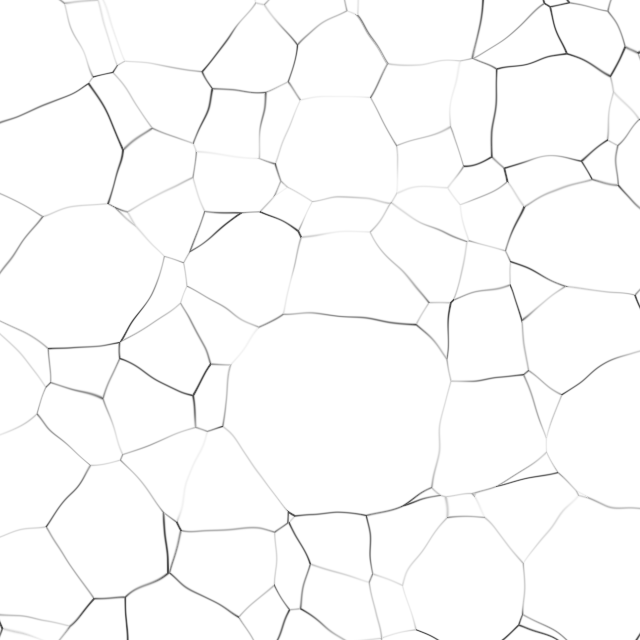
Give the GLSL for this pattern, as a WebGL 1 fragment shader.

```glsl
precision highp float;
// Thin grey boundaries between irregular crystal grains on white.
// Grains are cells of a weighted Voronoi (power) diagram over a jittered
// grid, gently warped; each boundary has its own strength and fades along it.

uniform vec2 u_resolution;

float hash(vec2 p) {
  return fract(sin(dot(p, vec2(127.1, 311.7))) * 43758.5453);
}

float noise(vec2 p) {
  vec2 i = floor(p), f = fract(p);
  f = f * f * (3.0 - 2.0 * f);
  return mix(mix(hash(i), hash(i + vec2(1.0, 0.0)), f.x),
             mix(hash(i + vec2(0.0, 1.0)), hash(i + vec2(1.0, 1.0)), f.x), f.y);
}

vec2 warp(vec2 p) {
  return vec2(noise(p), noise(p + 37.3)) - 0.5;
}

// Seed position in xy, squared grain radius in z; one grain dominates.
vec3 grainSeed(vec2 id) {
  vec2 jitter = vec2(hash(id + 3.7), hash(id + 19.1));
  float weight = 1.6 * pow(hash(id + 51.3), 4.0);
  if (distance(id, vec2(5.0, 3.0)) < 0.5) {
    weight = 3.3;
    jitter = vec2(0.3, 0.7);
  }
  return vec3(id + jitter, weight);
}

float power(vec2 p, vec3 seed) {
  vec2 d = p - seed.xy;
  return dot(d, d) - seed.z;
}

void main() {
  const float GRID = 10.0;
  float side = min(u_resolution.x, u_resolution.y);
  vec2 uv = gl_FragCoord.xy / side;
  vec2 p = uv * GRID + 0.3 * warp(uv * 9.0) + 0.07 * warp(uv * 24.0 + 8.0);
  vec2 cell = floor(p);

  // Find the grain that owns this point.
  vec3 owner = vec3(0.0);
  vec2 ownerId = cell;
  float best = 1e5;
  for (int y = -3; y <= 3; y++) {
    for (int x = -3; x <= 3; x++) {
      vec2 id = cell + vec2(float(x), float(y));
      vec3 seed = grainSeed(id);
      float value = power(p, seed);
      if (value < best) {
        best = value;
        owner = seed;
        ownerId = id;
      }
    }
  }

  // Draw its boundaries, keeping the two nearest distances for junctions.
  float lineWidth = max(0.0011, 0.5 / side);
  float ink = 0.0;
  float nearest = 1e5, second = 1e5;
  for (int y = -3; y <= 3; y++) {
    for (int x = -3; x <= 3; x++) {
      vec2 id = cell + vec2(float(x), float(y));
      if (distance(id, ownerId) > 0.5) {
        vec3 seed = grainSeed(id);
        float gap = (power(p, seed) - best) / (2.0 * distance(seed.xy, owner.xy)) / GRID;
        float strength = mix(0.1, 0.63, hash(id + ownerId + 0.5));
        float reach = gap / lineWidth;
        ink = max(ink, strength * exp(-0.5 * reach * reach));
        second = min(second, max(gap, nearest));
        nearest = min(nearest, gap);
      }
    }
  }

  // Fade along the boundaries and darken where three grains meet.
  float fade = mix(0.35, 1.1, smoothstep(0.2, 0.65, noise(uv * 13.0 + 5.0)));
  float junction = 1.0 + 0.5 * exp(-second / 0.005);
  ink = min(ink * fade * junction, 0.68);

  gl_FragColor = vec4(vec3(1.0 - ink), 1.0);
}
```
